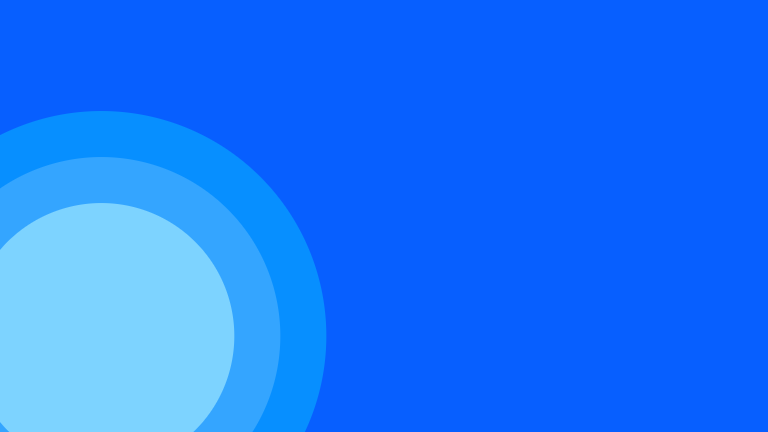
A WebGL 1 fragment shader for this background:

```glsl
precision highp float;

// Flat blue field with three concentric discs rising from the lower left.
// Each disc is a circle distance function with a one-pixel smooth edge,
// painted from the widest and deepest blue to the smallest and palest.

uniform vec2 u_resolution;

// All lengths are in canvas heights.
const vec2 DISC_CENTER = vec2(0.2346, 0.2222);
const float OUTER_RADIUS = 0.5208;
const float RING_WIDTH = 0.1065;

const vec3 FIELD_BLUE = vec3(0.027, 0.373, 1.0);
const vec3 OUTER_BLUE = vec3(0.027, 0.561, 1.0);
const vec3 MIDDLE_BLUE = vec3(0.204, 0.647, 1.0);
const vec3 INNER_BLUE = vec3(0.490, 0.827, 1.0);

float circleDistance(vec2 p, vec2 center, float radius) {
  return length(p - center) - radius;
}

// Coverage of a shape: 1 inside, 0 outside, blended across one pixel.
float coverage(float dist, float pixel) {
  return clamp(0.5 - dist / pixel, 0.0, 1.0);
}

vec3 discColor(int index) {
  if (index == 0) return OUTER_BLUE;
  if (index == 1) return MIDDLE_BLUE;
  return INNER_BLUE;
}

void main() {
  vec2 p = gl_FragCoord.xy / u_resolution.y;
  float pixel = 1.0 / u_resolution.y;

  // Stack the discs from back to front.
  vec3 color = FIELD_BLUE;
  for (int i = 0; i < 3; i++) {
    float radius = OUTER_RADIUS - RING_WIDTH * float(i);
    float dist = circleDistance(p, DISC_CENTER, radius);
    color = mix(color, discColor(i), coverage(dist, pixel));
  }

  gl_FragColor = vec4(color, 1.0);
}
```
